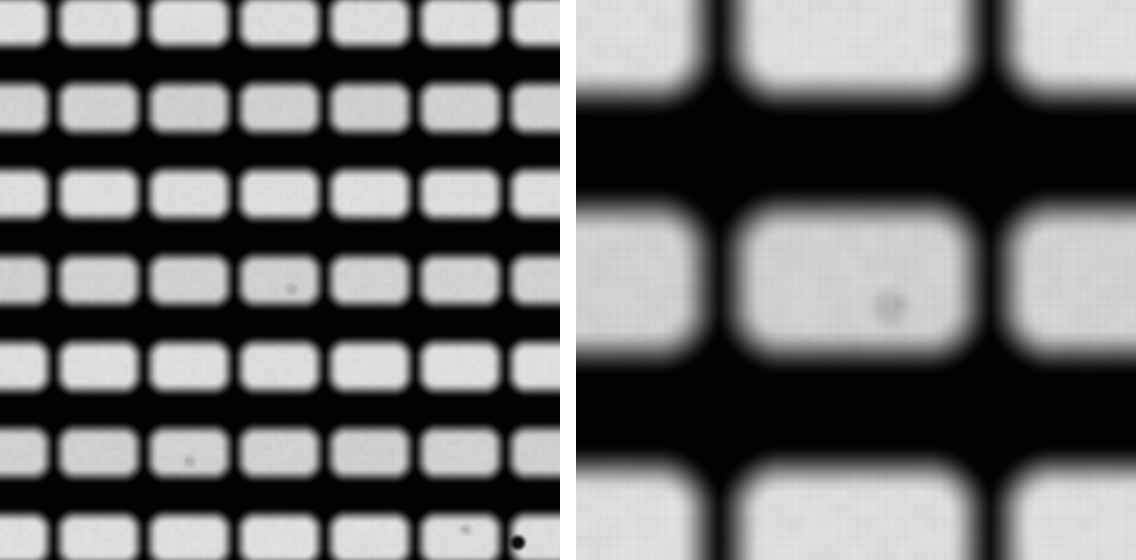
Left: the whole. Right: its middle third, enlarged.
A WebGL 1 fragment shader for this pattern:

```glsl
precision highp float;

uniform vec2 u_resolution;

const vec2 PITCH = vec2(0.1613, 0.1539);
const vec2 CENTER = vec2(0.4993, 0.4995);
const vec2 HALF_SIZE = vec2(0.0698, 0.0425);
const float CORNER_RADIUS = 0.027;
const float BLUR = 0.015;
const float GAP_LEVEL = 0.006;
const float BRIGHT_ROW = 0.868;
const float DIM_ROW = 0.815;
const int SMUDGE_COUNT = 3;

float hash(vec2 p) {
  return fract(sin(dot(p, vec2(127.1, 311.7))) * 43758.5453);
}

float valueNoise(vec2 p) {
  vec2 i = floor(p);
  vec2 f = fract(p);
  f = f * f * (3.0 - 2.0 * f);
  float low = mix(hash(i), hash(i + vec2(1.0, 0.0)), f.x);
  float high = mix(hash(i + vec2(0.0, 1.0)), hash(i + vec2(1.0, 1.0)), f.x);
  return mix(low, high, f.y);
}

float roundedBox(vec2 p, vec2 halfSize, float radius) {
  vec2 q = abs(p) - halfSize + radius;
  return length(max(q, 0.0)) + min(max(q.x, q.y), 0.0) - radius;
}

float softDisc(vec2 p, float inner, float outer) {
  return 1.0 - smoothstep(inner, outer, length(p));
}

// Faint woven grain on the lit windows
float grain(vec2 p) {
  float weave = sin(p.x * 1100.0) + sin(p.y * 1100.0);
  return 0.005 * weave + 0.025 * (valueNoise(p * 110.0) - 0.5);
}

// Light level of one window, alternating by row
float windowLevel(vec2 cell) {
  float row = mix(DIM_ROW, BRIGHT_ROW, mod(cell.y, 2.0));
  return row + 0.014 * (hash(cell + 4.3) - 0.5);
}

// Small grey marks inside a few randomly chosen windows
float smudges(vec2 p) {
  float amount = 0.0;
  for (int i = 0; i < SMUDGE_COUNT; i++) {
    float seed = float(i) + 1.0;
    vec2 pick = vec2(hash(vec2(seed, 2.0)), hash(vec2(seed, 5.0)));
    vec2 jitter = vec2(hash(vec2(seed, 8.0)), hash(vec2(seed, 11.0))) - 0.5;
    vec2 cell = floor(pick * vec2(5.0, 7.0)) - vec2(2.0, 3.0);
    vec2 spot = CENTER + cell * PITCH + jitter * HALF_SIZE;
    amount = max(amount, softDisc(p - spot, 0.002, 0.016));
  }
  return amount * (0.5 + 0.5 * valueNoise(p * 150.0));
}

void main() {
  vec2 uv = gl_FragCoord.xy / u_resolution;

  // Repeating soft windows
  vec2 grid = (uv - CENTER) / PITCH;
  vec2 cell = floor(grid + 0.5);
  float edge = roundedBox((grid - cell) * PITCH, HALF_SIZE, CORNER_RADIUS);
  float lit = 1.0 - smoothstep(-BLUR, BLUR, edge);

  // Wear: pale smudges and one dark pinhole
  float level = windowLevel(cell) + grain(uv);
  level *= 1.0 - 0.2 * smudges(uv);
  level *= 1.0 - 0.95 * softDisc(uv - vec2(0.925, 0.031), 0.006, 0.018);

  gl_FragColor = vec4(vec3(mix(GAP_LEVEL, level, lit)), 1.0);
}
```
